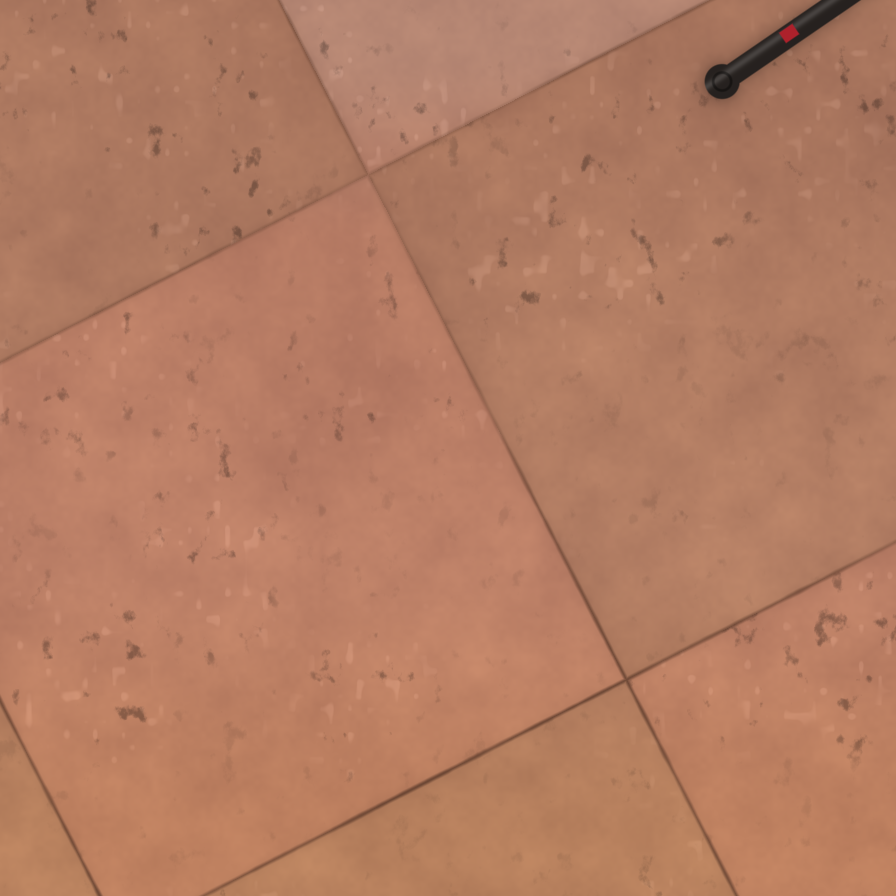
A Shadertoy shader for this texture:

```glsl
// Worn terracotta floor: large square tiles on a rotated grid with thin dark seams.
// Layered value noise gives clouding, grain and flecks; tone alternates by tile.
// A dark rounded handle, built from distance functions, lies in the upper right.

const float TILE_SIZE = 0.633;
const vec2 GRID_CORNER = vec2(0.411, 0.805);
const vec2 GRID_AXIS = vec2(0.8905, 0.455);

const vec3 CLAY_DARK = vec3(0.65, 0.45, 0.36);
const vec3 CLAY_LIGHT = vec3(0.77, 0.55, 0.43);
const vec3 SEAM_COLOR = vec3(0.36, 0.23, 0.17);
const vec3 HANDLE_COLOR = vec3(0.15, 0.13, 0.12);
const vec3 BAND_COLOR = vec3(0.68, 0.13, 0.17);

float hash(vec2 p) {
    vec3 q = fract(p.xyx * 0.1031);
    q += dot(q, q.yzx + 33.33);
    return fract((q.x + q.y) * q.z);
}

float valueNoise(vec2 p) {
    vec2 cell = floor(p), f = fract(p);
    f = f * f * (3.0 - 2.0 * f);
    float low = mix(hash(cell), hash(cell + vec2(1, 0)), f.x);
    float high = mix(hash(cell + vec2(0, 1)), hash(cell + vec2(1, 1)), f.x);
    return mix(low, high, f.y);
}

float fbm(vec2 p) {
    float sum = 0.0, amplitude = 0.5;
    for (int i = 0; i < 5; i++) {
        sum += amplitude * valueNoise(p);
        p = mat2(1.6, 1.2, -1.2, 1.6) * p + 17.3;
        amplitude *= 0.5;
    }
    return sum / 0.96875;
}

float segmentDistance(vec2 p, vec2 a, vec2 b) {
    vec2 pa = p - a, ba = b - a;
    return length(pa - ba * clamp(dot(pa, ba) / dot(ba, ba), 0.0, 1.0));
}

float coverage(float dist, float blur) {
    return 1.0 - smoothstep(-blur, blur, dist);
}

// Clay of one tile: alternating tone, clouds, grain and scattered flecks
vec3 clayColor(vec2 uv, vec2 tile) {
    float paleTile = 1.0 - mod(tile.x + tile.y, 2.0);
    vec2 p = uv + 3.7 * hash(tile + 50.0) + 5.0;
    float clouds = fbm(p * 4.5) - 0.5;
    float mottle = fbm(p * 22.0) - 0.5;
    float grain = valueNoise(p * 150.0) - 0.5;
    float tone = 0.34 + 0.24 * paleTile + 0.36 * (0.5 - uv.y)
               + 0.08 * (hash(tile + 90.0) - 0.5)
               + 0.85 * clouds + 0.65 * mottle + 0.12 * grain;
    vec3 color = mix(CLAY_DARK, CLAY_LIGHT, tone);

    // Rosy toward the top of pale tiles, ochre toward the bottom
    float top = smoothstep(0.72, 0.95, uv.y);
    color += vec3(0.0, 0.025, 0.055) * paleTile * top;
    color += vec3(0.015, 0.008, -0.025) * smoothstep(0.4, 0.05, uv.y);
    color += vec3(0.012, -0.012, 0.0) * paleTile * (1.0 - top);

    // Worn pits and pale chips gather in patches
    float patches = smoothstep(0.46, 0.68, fbm(p * 6.0 + 31.0));
    float pits = smoothstep(0.68, 0.85, fbm(p * vec2(55.0, 45.0)));
    float chips = smoothstep(0.78, 0.95, valueNoise(p * vec2(95.0, 70.0) + 9.0));
    color *= 1.0 - 0.22 * pits * (0.3 + patches);
    return color + 0.05 * chips * patches;
}

// Seam line plus a faint soiled margin, with strength worn unevenly
float seamMask(vec2 uv, vec2 grid, float blur) {
    vec2 toSeam = abs(fract(grid + 0.5) - 0.5) * TILE_SIZE;
    float dist = min(toSeam.x, toSeam.y) + 0.0016 * (fbm(uv * 45.0) - 0.5);
    float wear = 0.28 + 0.3 * smoothstep(0.65, 0.15, uv.y)
               + 0.5 * (fbm(uv * 9.0 + 4.0) - 0.5);
    float line = coverage(dist - 0.0019, blur + 0.001);
    float margin = exp(-dist * 160.0);
    return clamp(wear, 0.12, 0.75) * line + 0.12 * margin;
}

// Handle with a round knob, soft shadow, highlight and coloured band
vec3 addHandle(vec3 color, vec2 uv, float blur) {
    vec2 knob = vec2(0.806, 0.909), tip = vec2(0.965, 1.018);
    vec2 axis = normalize(tip - knob);
    vec2 local = vec2(dot(uv - knob, axis), dot(uv - knob, vec2(-axis.y, axis.x)));
    float shaft = segmentDistance(uv, knob, tip) - 0.0125;
    float dist = min(shaft, length(local) - 0.0195);
    color *= 1.0 - 0.2 * exp(-max(dist, 0.0) * 110.0);

    float shine = exp(-pow((local.y - 0.005) / 0.004, 2.0));
    vec3 body = HANDLE_COLOR + 0.13 * shine;
    float ring = abs(length(local) - 0.010) - 0.0015;
    body *= 1.0 - 0.4 * coverage(ring, blur);
    vec2 bandBox = abs(local - vec2(0.092, 0.002)) - vec2(0.009, 0.007);
    body = mix(body, BAND_COLOR, coverage(max(bandBox.x, bandBox.y), blur));
    return mix(color, body, coverage(dist, blur));
}

void mainImage(out vec4 fragColor, in vec2 fragCoord) {
    vec2 uv = fragCoord / iResolution.xy;
    float blur = 1.0 / min(iResolution.x, iResolution.y);
    vec2 p = uv - GRID_CORNER;
    vec2 grid = vec2(dot(p, GRID_AXIS), dot(p, vec2(-GRID_AXIS.y, GRID_AXIS.x))) / TILE_SIZE;

    vec3 color = clayColor(uv, floor(grid));
    color = mix(color, SEAM_COLOR, seamMask(uv, grid, blur));
    color = addHandle(color, uv, blur);
    fragColor = vec4(clamp(color, 0.0, 1.0), 1.0);
}
```
